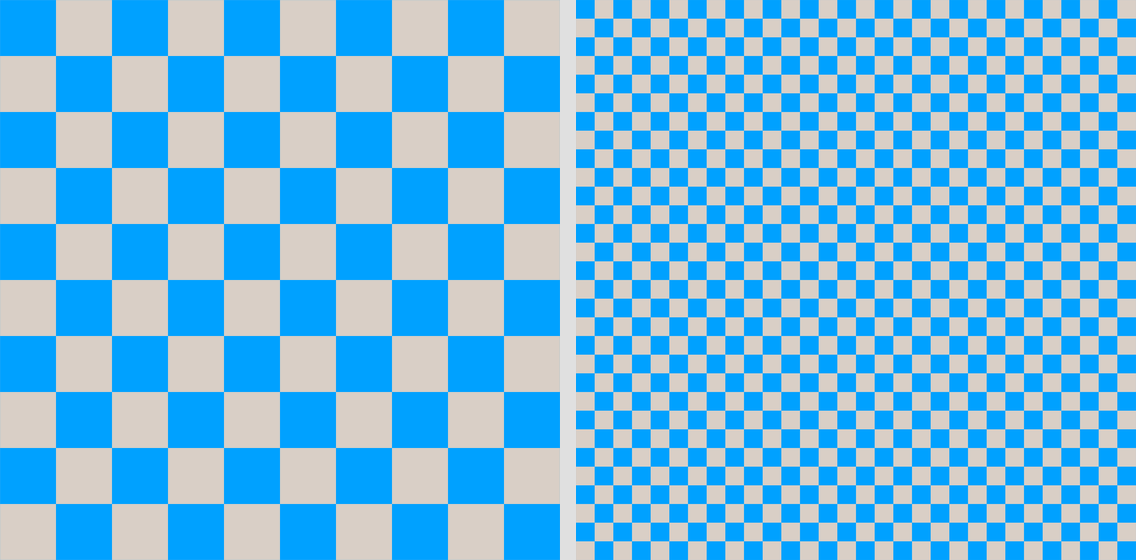
Left, the tile; right, the same tile 3 across and 3 down.
Give the GLSL for this pattern, as a three.js fragment shader.

```glsl
varying vec2 vUv;

const float REPEATS = 5.0;          // pairs of squares across and up
const float EDGE_SOFTNESS = 0.001;  // half width of an edge, in canvas units
const vec3 BEIGE = vec3(0.85, 0.812, 0.778);
const vec3 BLUE = vec3(0.0, 0.63, 1.0);

// Signed distance to the nearest stripe edge, positive in the first half of each repeat
vec2 stripeDistance(vec2 uv, float repeats) {
  return (0.25 - abs(fract(uv * repeats + 0.25) - 0.5)) / repeats;
}

// Smooth checkerboard: 1 where both stripes agree, 0 where they differ
float checker(vec2 uv, float repeats, float softness) {
  vec2 side = clamp(stripeDistance(uv, repeats) / softness, -1.0, 1.0);
  return 0.5 + 0.5 * side.x * side.y;
}

void main() {
  float beigeMask = checker(vUv, REPEATS, EDGE_SOFTNESS);
  gl_FragColor = vec4(mix(BLUE, BEIGE, beigeMask), 1.0);
}
```
